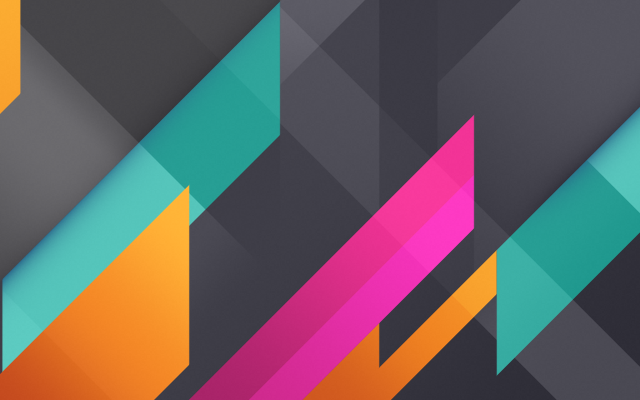
Write a Shadertoy shader that draws this background.

```glsl
// Slanted ribbons of teal, orange and magenta over layered charcoal panels.
// Every edge is vertical or at 45 degrees, so shapes are products of half planes
// in x, rise (constant along rising edges) and fall (constant along falling ones).

// Smooth half plane: 1 where value exceeds edge
float above(float edge, float value) {
    float soft = 0.9 / iResolution.y;
    return smoothstep(-soft, soft, value - edge);
}

// 1 where value lies between two edges
float between(float low, float high, float value) {
    return above(low, value) * above(value, high);
}

// Soft band that fades away on one side of an edge
float fade(float distanceIn, float width) {
    return exp(-max(distanceIn, 0.0) / width);
}

float grain(vec2 cell) {
    return fract(sin(dot(cell, vec2(12.99, 78.23))) * 43758.5);
}

// Charcoal panels
vec3 charcoal(vec2 p, float rise, float fall) {
    float grey = mix(0.245, 0.18, smoothstep(0.2, 1.5, rise));

    // Upper left, split by a falling edge with a brighter lower side
    float upperLeft = above(rise, -0.296);
    float sheen = mix(0.32, 0.42, smoothstep(0.25, 0.75, fall)) - 0.07 * smoothstep(0.85, 1.0, fall);
    float leftTone = mix(0.275, sheen, above(fall, 0.99));
    leftTone -= 0.055 * fade(-0.296 - rise, 0.05);
    leftTone += 0.015 * between(1.40, 1.7, fall);
    grey = mix(grey, leftTone, upperLeft);

    // Middle column with its bright corner
    float column = between(0.7, 0.948, p.x);
    grey += 0.025 * column * smoothstep(0.3, 1.0, p.y);
    grey += 0.09 * column * above(rise, -0.0875) * smoothstep(0.65, 1.0, p.y);
    grey -= 0.012 * between(0.948, 1.094, p.x) * above(0.4, p.y);

    // Upper right panel, darkened beside the ribbon below it
    float panel = above(1.094, p.x) * between(0.302, 0.867, rise);
    float panelTone = 0.225 + 0.10 * smoothstep(1.4, 2.4, fall);
    panelTone -= 0.09 * fade(0.867 - rise, 0.04) * smoothstep(1.6, 2.0, fall);
    grey = mix(grey, panelTone, panel * smoothstep(1.45, 1.8, fall));

    // Falling light beams
    float beam = between(1.392, 1.683, fall) * above(-0.296, rise);
    float beamGain = mix(0.05, 0.025, between(0.948, 1.185, p.x));
    grey += beam * mix(beamGain, 0.11, smoothstep(0.85, 1.1, rise));
    grey += 0.05 * above(fall, 0.99) * above(0.0, rise) * (1.0 - smoothstep(0.05, 0.35, rise));

    float cool = mix(0.035, 0.01, upperLeft);
    return vec3(grey, grey - 0.004, grey + cool);
}

// Teal ribbon colour with a blue shade along its upper edge
vec3 teal(float depth, float light, float shade) {
    vec3 tint = mix(vec3(0.15, 0.62, 0.58), vec3(0.38, 0.81, 0.77), light);
    tint = mix(tint, vec3(0.16, 0.40, 0.54), shade * fade(depth, 0.035));
    return tint;
}

vec3 orange(float heat) {
    vec3 ember = mix(vec3(0.77, 0.29, 0.12), vec3(0.94, 0.51, 0.13), smoothstep(0.0, 0.55, heat));
    return mix(ember, vec3(0.99, 0.69, 0.20), smoothstep(0.45, 1.0, heat));
}

void mainImage(out vec4 fragColor, in vec2 fragCoord) {
    vec2 p = fragCoord / iResolution.y;
    p.x += 0.8 - 0.5 * iResolution.x / iResolution.y;
    float rise = p.x - p.y;
    float fall = p.x + p.y;
    vec3 color = charcoal(p, rise, fall);

    // Left teal ribbon
    float light = 0.80 * above(fall, 0.99) + 0.14 * between(1.40, 2.0, fall);
    light += 0.12 * above(fall, 0.28);
    float shade = mix(0.95, 0.35, smoothstep(0.3, 1.6, fall));
    float mask = between(-0.296, 0.0375, rise) * between(0.006, 0.7, p.x);
    color = mix(color, teal(rise + 0.296, light, shade), mask);

    // Large orange block and the corner sliver
    mask = between(-0.0646, 0.385, rise) * above(p.x, 0.473);
    vec3 block = orange(fall * 1.05 + 0.02) + 0.018 * above(0.28, fall);
    color = mix(color, block, mask);
    mask = above(rise, -0.715) * above(p.x, 0.051);
    color = mix(color, orange(0.45 + 0.45 * p.y), mask);

    // Hooked orange ribbon
    mask = between(0.755, 0.977, rise) * above(p.x, 1.242);
    mask *= max(above(p.x, 0.948), above(0.867, rise));
    vec3 hook = orange(0.18 + 0.55 * smoothstep(0.75, 1.6, fall) + 0.1 * above(1.392, fall));
    color = mix(color, hook, mask);

    // Magenta ribbon in two lengthwise tones
    float along = smoothstep(0.45, 1.6, fall);
    vec3 upperPink = mix(vec3(0.66, 0.14, 0.41), vec3(0.95, 0.20, 0.59), along);
    vec3 lowerPink = mix(vec3(0.80, 0.16, 0.54), vec3(0.97, 0.20, 0.74), along);
    vec3 pink = mix(upperPink, lowerPink, above(0.622, rise));
    pink += 0.025 * between(1.392, 1.683, fall);
    mask = between(0.472, 0.756, rise) * above(p.x, 1.185);
    color = mix(color, pink, mask);

    // Right teal ribbon
    light = 0.38 * above(fall, 1.683) + 0.85 * above(2.067, fall);
    light -= 0.12 * smoothstep(0.95, 1.2, rise);
    shade = 0.8 * smoothstep(1.65, 2.1, fall);
    mask = between(0.867, 1.181, rise) * above(1.242, p.x);
    color = mix(color, teal(rise - 0.867, light, shade), mask);

    // Fine grain hides banding
    color += (grain(floor(p * 320.0)) - 0.5) * 0.008;
    fragColor = vec4(clamp(color, 0.0, 1.0), 1.0);
}
```
